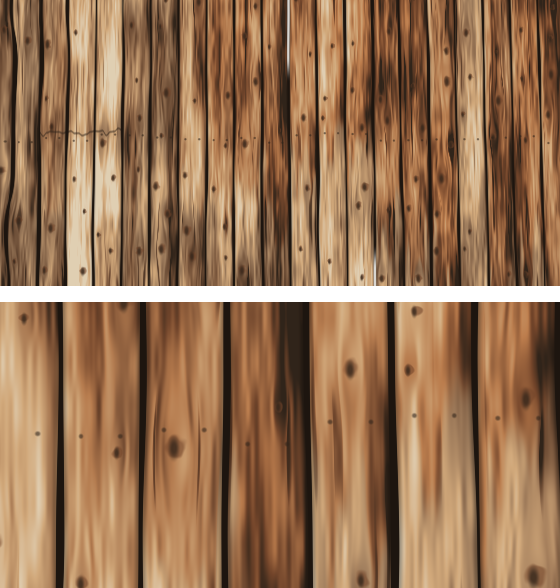
Top: the whole. Bottom: its middle third, enlarged.
Give the GLSL for this texture, as a WebGL 2 fragment shader.

```glsl
#version 300 es
precision highp float;
// Weathered upright fence boards: a slightly fanned row of planks with thin gaps,
// stretched cellular grain bent around scattered knots, and tongues of grey wear.
// Lengths are in plank widths: q.x runs across one plank, q.y up the wall.

uniform vec2 u_resolution;
out vec4 fragColor;

const float PLANKS = 20.05;     // planks across the canvas
const float SHIFT = 0.376;      // part plank cut off at the left
const float FAN = 0.05;         // spread of the planks toward the ground
const float FAN_CENTRE = 0.39;
const float KNOT_STEP = 1.6;    // height of one knot cell
const float NAIL_ROW = 5.3;
const float JOINT_ROW = 5.5;
const float TONGUE = 2.7;       // usual height of the grey wear
const float TONE = 0.53;        // overall lightness of the wood
const vec3 DARK = vec3(0.19, 0.14, 0.10);
const vec3 BROWN = vec3(0.42, 0.30, 0.21);
const vec3 RUST = vec3(0.45, 0.27, 0.165);
const vec3 GREY = vec3(0.60, 0.47, 0.35);
const vec3 ORANGE = vec3(0.74, 0.49, 0.30);
const vec3 TAN = vec3(0.82, 0.66, 0.48);
const vec3 CREAM = vec3(0.88, 0.81, 0.70);
const vec3 DAYLIGHT = vec3(0.85, 0.84, 0.82);

float hash(vec2 p) {
  vec3 a = fract(p.xyx * vec3(0.1031, 0.1030, 0.0973));
  a += dot(a, a.yzx + 33.33);
  return fract((a.x + a.y) * a.z);
}

float noise(vec2 p) {
  vec2 c = floor(p), f = fract(p);
  f = f * f * (3.0 - 2.0 * f);
  return mix(mix(hash(c), hash(c + vec2(1, 0)), f.x),
             mix(hash(c + vec2(0, 1)), hash(c + vec2(1, 1)), f.x), f.y);
}

// Tone ramp from dark to cream; 'wear' blends fresh warm wood into grey.
vec3 woodColour(float tone, float wear) {
  float t = clamp(tone, 0.0, 1.0) * 4.0;
  vec3 c = mix(DARK, mix(RUST, BROWN, wear), min(t, 1.0));
  c = mix(c, mix(ORANGE, GREY, wear), clamp(t - 1.0, 0.0, 1.0));
  c = mix(c, TAN, clamp(t - 2.0, 0.0, 1.0));
  return mix(c, CREAM, clamp(t - 3.0, 0.0, 1.0));
}

void main() {
  vec2 p = gl_FragCoord.xy / u_resolution.x;
  float px = PLANKS / u_resolution.x;

  // Plank layout with crooked edges.
  float v = p.y * PLANKS;
  float u = (FAN_CENTRE + (p.x - FAN_CENTRE) * (1.0 + FAN * (p.y - 0.256))) * PLANKS - SHIFT;
  float edgeId = floor(u + 0.5);
  float crooked = noise(vec2(edgeId * 7.3 + 40.0, v * 0.5)) - 0.5;
  float rough = 1.0 - smoothstep(1.0, 2.5, edgeId);
  u += crooked * (0.08 + 0.25 * rough) * pow(cos(3.14159 * u), 2.0);
  float id = floor(u);
  vec2 q = vec2(u - id, v);
  float seed = id * 17.0 + 60.0;
  float pick = hash(vec2(seed, 3.0)), pick2 = hash(vec2(seed, 8.0));

  // Knots: bend the grain and collect their wood and cores.
  float g = q.x, halo = 0.0, body = 0.0, core = 0.0;
  for (int j = -1; j <= 1; j++) {
    float row = floor(v / KNOT_STEP) + float(j);
    vec2 key = vec2(seed, row + 20.0);
    if (hash(key) < 0.2) continue;
    vec2 c = vec2(0.2 + 0.6 * hash(key + 5.1), (row + 0.15 + 0.7 * hash(key + 9.7)) * KNOT_STEP);
    float r = mix(0.05, 0.15, pow(hash(key + 2.3), 2.0));
    vec2 k = (q - c) * vec2(1.0, 0.85);
    float d = length(k) + 0.07 * (noise(q * 11.0 + seed) - 0.5);
    k.y *= 0.55;
    float near = exp(-dot(k, k) / (r * r * 6.0));
    g -= sign(k.x) * min(abs(k.x), r) * near * 0.75;
    halo = max(halo, near);
    body = max(body, 1.0 - smoothstep(r * 0.6, r + px, d));
    core = max(core, 1.0 - smoothstep(r * 0.15, r * 0.6 + px, length(k + vec2(0.02, 0.01))));
  }

  // Grain: broad bands, streaks and fine fibres, all stretched upright.
  float band = noise(vec2(g * 2.6 + seed, v * 0.25 + seed)) - 0.5;
  float streak = noise(vec2(g * 8.0 + seed * 1.7, v * 0.4)) - 0.5;
  float fibre = noise(vec2(g * 19.0 + seed * 2.3, v * 1.8)) - 0.5;
  float rings = sin(g * 34.0 + 7.0 * noise(vec2(g * 2.0 + seed, v * 0.3)) + seed);
  float crack = smoothstep(0.8, 0.95, noise(vec2(g * 13.0 + seed * 3.1, v * 0.4 + 9.0)));
  float blotch = noise(vec2(u * 0.9 + 20.0, v * 0.55)) - 0.5;

  // Wear: grey at the left and on odd planks, pointed tongues from below elsewhere.
  float pale = exp(-pow((id - 2.5) / 0.9, 2.0));
  float leftSide = 1.0 - smoothstep(5.0, 7.5, id);
  float tongue = TONGUE + 2.6 * (pick - 0.4) - 3.0 * smoothstep(12.0, 15.0, id)
               + 4.5 * (q.x - 0.5) * (pick2 - 0.5) + 2.6 * abs(q.x - 0.5) + 3.0 * streak;
  float worn = 1.0 - smoothstep(-0.5, 0.5, v - tongue);
  float wear = max(worn * 0.9, leftSide * (0.5 + 0.4 * pick2));
  wear = max(wear, 0.75 * exp(-pow(id - 16.0, 2.0) * 2.0));
  wear = clamp(wear + 0.15 + 0.6 * band, 0.0, 1.0);
  float stain = exp(-pow((v - tongue - 0.6) / 0.9, 2.0)) * (1.0 - leftSide);

  float tone = TONE + 0.2 * (pick - 0.5) + 0.3 * pale + 0.05 * worn - 0.08 * cos((id - 9.0) * 1.34);
  tone += 0.5 * band + 0.32 * streak + 0.3 * fibre + 0.04 * rings + 0.34 * blotch;
  tone += 0.1 * pale * (1.0 - smoothstep(JOINT_ROW - 0.3, JOINT_ROW, v));
  tone -= 0.15 * stain + 0.3 * crack + 0.08 * halo;
  float side = smoothstep(0.1, 0.5, q.x - 0.5 + 0.25 * crooked);
  tone -= 0.35 * side * noise(vec2(edgeId * 5.0 + 30.0, v * 0.6));
  vec3 colour = woodColour(tone, wear);

  // Knots, nail heads and the jagged joint of the left planks.
  colour = mix(colour, RUST, body * 0.6);
  colour = mix(colour, DARK, core * 0.75);
  float nail = length(vec2(abs(q.x - 0.5) - 0.24, v - NAIL_ROW - 0.4 * (pick - 0.5)));
  float joint = abs(v - JOINT_ROW - 0.3 * (noise(vec2(u * 7.0 + 50.0, 2.0)) - 0.5));
  float jointed = step(0.5, id) * step(id, 3.5) * (1.0 - smoothstep(0.0, 0.04 + px, joint));
  colour = mix(colour, DARK, max(0.6 * (1.0 - smoothstep(0.01, 0.03 + px, nail)), 0.5 * jointed));

  // Gaps, with daylight showing through two of them.
  float edge = min(q.x, 1.0 - q.x);
  float width = 0.012 + 0.04 * noise(vec2(edgeId * 9.0 + 30.0, v * 0.5)) + 0.12 * rough * abs(crooked);
  colour *= mix(0.7, 1.0, smoothstep(width, width + 0.07, edge));
  colour = mix(colour, DARK * 0.6, 1.0 - smoothstep(width - px * 0.5, width + px * 0.7, edge));
  float open = edgeId == 10.0 ? smoothstep(7.3, 8.2, v) : 1.0 - smoothstep(0.6, 1.5, v);
  open *= float(edgeId == 10.0 || edgeId == 13.0);
  colour = mix(colour, DAYLIGHT, open * (1.0 - smoothstep(0.02, 0.03 + px, edge)));

  fragColor = vec4(colour, 1.0);
}
```
